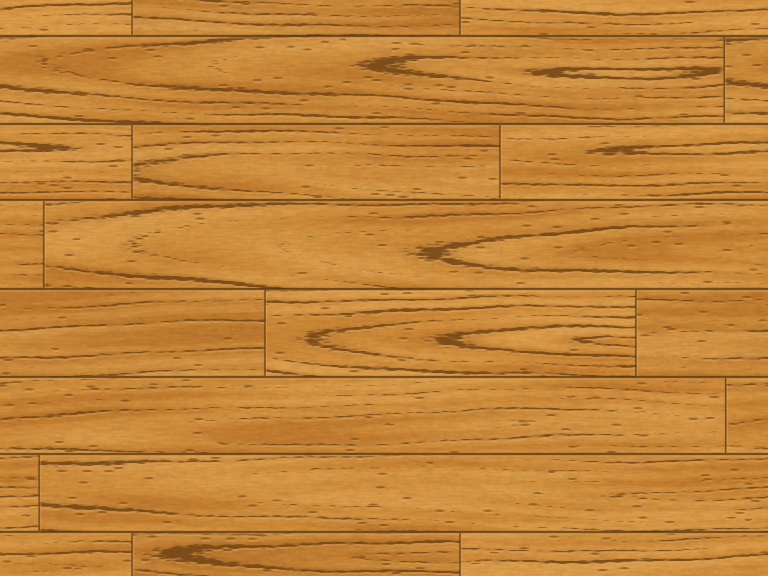
Write a Shadertoy shader that draws this texture.

```glsl
// Oak strip floor: seven rows of staggered planks with embossed, broken grain.

const int ROWS = 7;
// Row edges from bottom to top, in canvas heights; the pattern wraps at the last.
const float EDGES[8] = float[8](-0.0625, 0.0764, 0.2118, 0.3455, 0.4983, 0.6528, 0.7847, 0.9375);
// End joints of each row, in canvas widths; equal values mean a single joint.
const vec2 JOINTS[7] = vec2[7](vec2(0.172, 0.599), vec2(0.051), vec2(0.945),
    vec2(0.345, 0.828), vec2(0.057), vec2(0.172, 0.651), vec2(0.943));

const vec3 HONEY  = vec3(0.79, 0.535, 0.225);
const vec3 PALE   = vec3(0.83, 0.59, 0.28);
const vec3 AMBER  = vec3(0.73, 0.46, 0.17);
const vec3 BROWN  = vec3(0.62, 0.39, 0.15);
const vec3 GROOVE = vec3(0.43, 0.26, 0.08);
const vec3 SEAM   = vec3(0.33, 0.20, 0.06);
const vec3 GLINT  = vec3(0.90, 0.68, 0.37);

const float RING_FREQ = 58.0;      // growth rings per canvas height
const float GROOVE_WIDTH = 0.0026;
const float EMBOSS = 0.0036;       // offset of the lit lower lip
const float SEAM_WIDTH = 0.0017;
const float JOINT_WIDTH = 0.0012;

float hash(vec2 p) {
    return fract(sin(dot(p, vec2(127.1, 311.7))) * 43758.5);
}

// Cellular noise: x = distance to nearest seed, y = random value of its cell.
vec2 cellular(vec2 p) {
    vec2 base = floor(p), best = vec2(9.0, 0.0);
    for (int j = -1; j <= 1; j++)
    for (int i = -1; i <= 1; i++) {
        vec2 cell = base + vec2(i, j);
        vec2 seed = cell + vec2(hash(cell), hash(cell + 57.3));
        float d = distance(p, seed);
        if (d < best.x) best = vec2(d, hash(cell + 19.7));
    }
    return best;
}

// Ring coordinate: long ellipses around a heart point, bent by layered sines.
float rings(vec2 q, float len, float id) {
    float a = hash(vec2(id, 1.0)), b = hash(vec2(id, 2.0)), c = hash(vec2(id, 3.0));
    float bend = 0.008 * sin(3.1 * q.x + 6.3 * a) + 0.004 * sin(8.3 * q.x + 20.0 * b)
               + 0.0012 * sin(27.0 * q.x + 60.0 * q.y + 9.0 * c);
    vec2 heart = vec2(len * mix(0.5, 1.1, a), 0.06 * (b - 0.5));
    return RING_FREQ * length(vec2(mix(0.03, 0.075, c) * (q.x - heart.x), q.y - heart.y + bend));
}

// x = carved groove, y = soft dark halo around it.
vec2 grain(vec2 q, float len, float id, float soft) {
    float g = rings(q, len, id), ring = floor(g);
    float d = abs(fract(g) - 0.5) / RING_FREQ;
    float strength = 1.15 * hash(vec2(ring, id)) - 0.5
                   + 0.36 * sin(5.0 * q.x + 9.1 * ring + id)
                   + 0.24 * sin(13.0 * q.x + 5.3 * ring + 2.0 * id);
    strength = clamp(strength, -1.0, 0.8);
    float ragged = cellular(q * vec2(48.0, 230.0) + id * 7.0).x;
    float w = GROOVE_WIDTH * strength + 0.0032 * (0.42 - ragged);
    vec2 pore = cellular(q * vec2(34.0, 150.0) + id * 3.0);
    float pit = step(0.955, pore.y) * (1.0 - smoothstep(0.15, 0.4, pore.x));
    float groove = 1.0 - smoothstep(w - soft, w + soft, d);
    float halo = (1.0 - smoothstep(0.0, 0.0065, d)) * smoothstep(-0.3, 0.6, strength);
    return vec2(max(groove, 0.7 * pit), halo);
}

void mainImage(out vec4 fragColor, in vec2 fragCoord) {
    vec2 uv = fragCoord / iResolution.xy;
    float aspect = iResolution.x / iResolution.y;
    float pixel = 1.0 / iResolution.y;
    float y = uv.y > EDGES[ROWS] ? uv.y - 1.0 : uv.y;

    // Find the row, then the plank within it
    int row = 0;
    for (int i = 1; i < ROWS; i++) if (y > EDGES[i]) row = i;
    vec2 joint = JOINTS[row];
    float span = joint.y - joint.x;
    bool inner = uv.x >= joint.x && uv.x < joint.y;
    float along = aspect * (inner ? uv.x - joint.x : fract(uv.x - joint.y));
    float len = aspect * (inner ? span : 1.0 - span);
    float id = float(row) * 2.0 + (inner ? 1.0 : 0.0) + 3.0;
    float below = y - EDGES[row], above = EDGES[row + 1] - y;
    vec2 q = vec2(along, 0.5 * (below - above));

    // Broad tone, ring bands and fine fibre
    float g = rings(q, len, id);
    float drift = 0.5 + 0.22 * sin(4.0 * q.x + 31.0 * q.y + id * 2.3)
                + 0.18 * sin(9.0 * q.x - 55.0 * q.y + id * 4.1) + 0.2 * sin(g * 4.4 + id);
    float fibre = cellular(q * vec2(28.0, 210.0) + id).x;
    float fleck = cellular(q * vec2(130.0, 190.0) + id).y;
    float tint = hash(vec2(id, 8.0)) - 0.5;
    vec3 color = mix(HONEY, PALE, smoothstep(0.4, 0.95, drift + 0.3 * tint));
    color = mix(color, AMBER, 0.8 * (1.0 - smoothstep(0.05, 0.45, drift + 0.3 * tint)));
    color *= 1.0 + 0.09 * (0.45 - fibre) + 0.045 * (fleck - 0.5) + 0.04 * tint;

    // Grooves with a lit lip underneath
    float soft = max(0.0007, 0.6 * pixel);
    vec2 carve = grain(q, len, id, soft);
    float lip = grain(q + vec2(-0.001, EMBOSS), len, id, soft).x;
    color = mix(color, BROWN, 0.42 * carve.y);
    color = mix(color, GLINT, 0.4 * max(lip - carve.x, 0.0));
    color = mix(color, GROOVE, 0.8 * carve.x);

    // Plank seams and their bright bevels
    float edge = min(below, above), end = min(along, len - along);
    float bevel = max(1.0 - smoothstep(0.003, 0.006, above), 1.0 - smoothstep(0.002, 0.005, along));
    float seam = max(1.0 - smoothstep(SEAM_WIDTH - pixel, SEAM_WIDTH + pixel, edge),
                     1.0 - smoothstep(JOINT_WIDTH - pixel, JOINT_WIDTH + pixel, end));
    color = mix(color, GLINT, 0.4 * bevel);
    color = mix(color, SEAM, 0.88 * seam);
    fragColor = vec4(color, 1.0);
}
```
